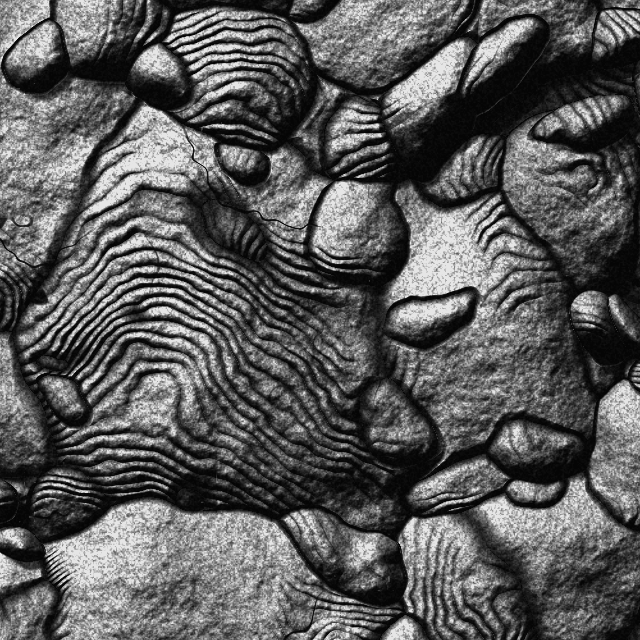
Reproduce this texture procedurally as a Shadertoy shader.

```glsl
// Cooled ropy lava in grey: overlapping domed lobes are piled by maximum height,
// wrinkled with merging rope folds, then lit from the upper left with dark
// creases, cast shade, thin cracks and a gritty mineral grain.

const vec3  LIGHT_DIR     = vec3(-0.33, 0.62, 0.71);
const float DOME_HEIGHT   = 0.36;
const float ROPE_COUNT    = 43.0;   // folds per canvas width
const float ROPE_HEIGHT   = 0.0090;
const float SLOPE_STEP    = 0.0012;
const float SHADE_REACH   = 0.022;
const float ROCK_ALBEDO   = 0.84;
const float TONE_POWER    = 1.5;
const float TONE_GAIN     = 1.10;
const float GRAIN_AMOUNT  = 1.05;

struct Lobe {
    float height;   // highest dome
    float runnerUp; // dome just beneath it
    vec2  local;    // coordinates in the lobe
    float radius;
    float seed;
};

struct Surface {
    float height;
    float crease;   // 0 in joints between lobes
    float groove;   // 0 between ropes
};

vec4 hash4(vec2 p) {
    vec4 q = fract(p.xyxy * vec4(0.1031, 0.1030, 0.0973, 0.1099));
    q += dot(q, q.wzxy + 33.33);
    return fract((q.xxyz + q.yzzw) * q.zywx);
}

float noise(vec2 p) {
    vec2 i = floor(p), f = fract(p);
    f = f * f * (3.0 - 2.0 * f);
    vec2 e = vec2(1.0, 0.0);
    return mix(mix(hash4(i).x, hash4(i + e).x, f.x),
               mix(hash4(i + e.yx).x, hash4(i + e.xx).x, f.x), f.y);
}

float fbm(vec2 p) {
    float sum = 0.0, amp = 0.533;
    for (int i = 0; i < 4; i++) {
        sum += amp * noise(p);
        p = mat2(1.6, 1.2, -1.2, 1.6) * p + 7.3;
        amp *= 0.5;
    }
    return sum;
}

// Scatter elliptical domes on a jittered grid and keep the two highest.
void pileLobes(inout Lobe top, vec2 p, float scale, float chance, float lift) {
    vec2 cell = floor(p * scale);
    for (int y = -1; y <= 1; y++)
    for (int x = -1; x <= 1; x++) {
        vec2 id = cell + vec2(x, y);
        vec4 rnd = hash4(id + scale * 17.0);
        vec4 form = hash4(id + scale * 29.0 + 5.0);
        if (rnd.x > chance) continue;
        vec2 centre = (id + 0.2 + 0.6 * rnd.yz) / scale;
        float radius = mix(0.55, 1.1, rnd.w) / scale;
        float angle = (form.x - 0.5) * 3.6;
        float c = cos(angle), s = sin(angle);
        vec2 q = mat2(c, -s, s, c) * (p - centre);
        vec2 e = q * vec2(mix(1.0, 1.7, form.y), 1.0) / radius;
        float inside = 1.0 - dot(e, e);
        if (inside <= 0.0) continue;
        float h = (lift * (0.4 + form.z) + DOME_HEIGHT * radius) * pow(inside, 0.5);
        if (h > top.height) {
            top = Lobe(h, top.height, q, radius, form.w);
        } else {
            top.runnerUp = max(top.runnerUp, h);
        }
    }
}

// Curved folds: x is the rounded profile, y the local strength.
vec2 ropes(Lobe lobe, vec2 p) {
    float bend = lobe.radius * mix(0.95, 1.4, fract(lobe.seed * 7.1));
    float arc = length(lobe.local + vec2(0.0, bend));
    arc += 0.15 * (noise(p * 5.0 + lobe.seed * 31.0) - 0.5);
    arc += 0.034 * (noise(p * 15.0) - 0.5) + 0.007 * (noise(p * 46.0) - 0.5);
    float phase = arc * ROPE_COUNT * mix(0.8, 1.35, lobe.seed);
    float fold = 1.0 - pow(abs(2.0 * fract(phase) - 1.0), 1.9);
    fold *= 0.55 + 0.75 * hash4(vec2(floor(phase), floor(lobe.seed * 90.0))).y;
    float area = smoothstep(0.40, 0.56, fbm(p * 4.5 + lobe.seed * 53.0));
    area *= smoothstep(0.05, 0.10, lobe.radius) * (0.35 + 0.95 * noise(p * 17.0));
    return vec2(fold, area);
}

Surface lava(vec2 p) {
    vec2 warp = vec2(noise(p * 4.0), noise(p * 4.0 + 19.7)) - 0.5;
    vec2 ripple = vec2(noise(p * 13.0 + 3.1), noise(p * 13.0 + 41.0)) - 0.5;
    vec2 jag = vec2(noise(p * 42.0 + 5.1), noise(p * 42.0 + 63.0)) - 0.5;
    vec2 w = p + 0.14 * warp + 0.038 * ripple + 0.007 * jag;
    Lobe lobe = Lobe(0.012, 0.0, w, 0.3, 0.4);
    pileLobes(lobe, w, 2.5, 0.78, 0.05);
    pileLobes(lobe, w, 5.2, 0.55, 0.105);
    pileLobes(lobe, w, 11.0, 0.25, 0.115);
    vec2 rope = ropes(lobe, p);
    float bumps = 0.045 * noise(p * 6.0 + 2.0) + 0.030 * fbm(p * 12.0);
    bumps += 0.0065 * fbm(p * 48.0) + 0.0016 * noise(p * 150.0);
    float crease = smoothstep(-0.003, 0.015, lobe.height - lobe.runnerUp);
    float groove = 1.0 - min(rope.y, 1.0) * (1.0 - smoothstep(0.0, 0.75, rope.x));
    float height = lobe.height + bumps + ROPE_HEIGHT * rope.x * rope.y;
    return Surface(height - 0.010 * (1.0 - crease), crease, groove);
}

void mainImage(out vec4 fragColor, in vec2 fragCoord) {
    vec2 p = fragCoord / iResolution.y + vec2(3.0, 7.0);

    // Relief lighting and shade cast by higher ground
    Surface here = lava(p);
    float dx = lava(p + vec2(SLOPE_STEP, 0.0)).height - here.height;
    float dy = lava(p + vec2(0.0, SLOPE_STEP)).height - here.height;
    vec3 normal = normalize(vec3(-dx, -dy, SLOPE_STEP));
    float diffuse = max(dot(normal, normalize(LIGHT_DIR)), 0.0);
    float rise = lava(p + normalize(LIGHT_DIR.xy) * SHADE_REACH).height - here.height;
    float shade = 1.0 - 0.6 * smoothstep(0.004, 0.035, rise);

    // Hollows, joints and thin wandering cracks
    float depth = mix(0.30, 1.0, smoothstep(0.055, 0.14, here.height));
    float hollow = depth * mix(0.22, 1.0, here.crease) * mix(0.40, 1.0, here.groove);
    float crackLine = abs(fbm(p * 3.2 + 11.0) + 0.03 * noise(p * 60.0) - 0.52);
    float crackArea = smoothstep(0.60, 0.75, noise(p * 5.0 + 8.0));
    float crack = 1.0 - 0.85 * crackArea * (1.0 - smoothstep(0.001, 0.006, crackLine));

    // Tone, gritty surface and sparse pale flecks
    float grain = 0.45 * noise(p * 290.0) + 0.55 * noise(p * 500.0 + 9.0) - 0.5;
    float stain = 0.80 + 0.40 * fbm(p * 7.0 + 23.0);
    float fleck = smoothstep(0.93, 0.98, noise(p * 130.0)) * smoothstep(0.7, 0.85, noise(p * 9.0));
    float light = ROCK_ALBEDO * (0.05 + 0.95 * diffuse) * shade * hollow * crack * stain;
    float grey = TONE_GAIN * pow(light, TONE_POWER);
    grey = grey * (1.0 + GRAIN_AMOUNT * grain) + 0.07 * grain + 0.025 + 0.2 * fleck;
    fragColor = vec4(vec3(clamp(grey, 0.02, 0.9)), 1.0);
}
```
